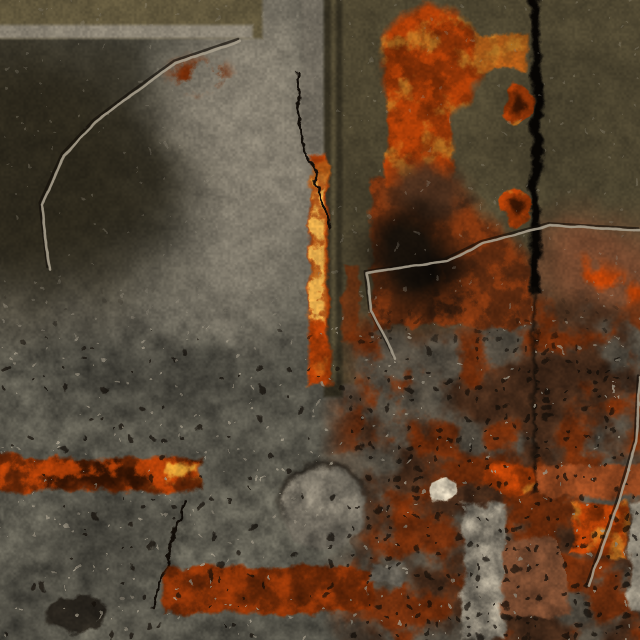
Give the GLSL for this texture, as a WebGL 1 fragment shader.

```glsl
precision highp float;
uniform vec2 u_resolution;

#define RUST vec3(.42, .16, .03)
#define EMBER vec3(.70, .25, .03)
#define GOLD vec3(.76, .54, .18)
#define OLIVE vec3(.29, .26, .18)
#define SLATE vec3(.33, .32, .28)
#define PALE vec3(.54, .51, .45)
#define SOIL vec3(.29, .18, .11)
#define TAN vec3(.45, .28, .18)
#define DARK vec3(.07, .05, .03)
#define WARP .025

vec3 color;

void lay(vec3 tone, float mask) {
  color = mix(color, tone, clamp(mask, 0., 1.));
}

float hash(vec2 p) {
  vec3 q = fract(p.xyx * .1031);
  q += dot(q, q.yzx + 33.33);
  return fract((q.x + q.y) * q.z);
}

float noise(vec2 p) {
  vec2 i = floor(p), f = fract(p), e = vec2(1, 0);
  f *= f * (3. - 2. * f);
  return mix(mix(hash(i), hash(i + e), f.x),
             mix(hash(i + e.yx), hash(i + e.xx), f.x), f.y);
}

float fbm(vec2 p) {
  float sum = 0., amp = .5;
  for (int i = 0; i < 5; i++) {
    sum += amp * noise(p);
    p = mat2(1.6, 1.2, -1.2, 1.6) * p + 7.;
    amp *= .5;
  }
  return sum;
}

// Rectangle: left, bottom, right, top
float box(vec2 p, float l, float b, float r, float t) {
  vec2 d = min(p - vec2(l, b), vec2(r, t) - p);
  return smoothstep(-.004, .004, min(d.x, d.y));
}

// Ellipses: centre, radii; crisp or hazy
float disc(vec2 p, float x, float y, float a, float b) {
  return smoothstep(1.1, .9, length((p - vec2(x, y)) / vec2(a, b)));
}

float haze(vec2 p, float x, float y, float a, float b) {
  return 1. - smoothstep(.45, 1.55, length((p - vec2(x, y)) / vec2(a, b)));
}

float stroke(vec2 p, vec2 a, vec2 b) {
  vec2 d = b - a;
  p -= a;
  float aa = .7 / u_resolution.y;
  float dist = length(p - d * clamp(dot(p, d) / dot(d, d), 0., 1.));
  return 1. - smoothstep(.002 - aa, .002 + aa, dist);
}

// Three strokes through four points
float chain(vec2 p, vec4 a, vec4 b) {
  return max(stroke(p, a.xy, a.zw), max(stroke(p, a.zw, b.xy), stroke(p, b.xy, b.zw)));
}

float twigs(vec2 p) {
  vec2 bend = vec2(.15, .81), fork = vec2(.697, .592);
  float m = chain(p, vec4(.375, .936, .275, .902), vec4(.21, .855, bend));
  m = max(m, chain(p, vec4(bend, .1, .757), vec4(.065, .68, .077, .58)));
  m = max(m, chain(p, vec4(.618, .44, .58, .515), vec4(.573, .573, fork)));
  m = max(m, chain(p, vec4(fork, .755, .62), vec4(.86, .648, 1, .64)));
  return max(m, chain(p, vec4(1, .41, .995, .31), vec4(.964, .206, .92, .085)));
}

// Dots in randomly chosen grid cells
float specks(vec2 p, float density) {
  float r = .15 + .3 * hash(floor(p) + 31.);
  return smoothstep(r, r * .5, length(fract(p) - .5)) * step(hash(floor(p)), density);
}

void main() {
  vec2 p = gl_FragCoord.xy / u_resolution;
  float broad = fbm(p * 7.), patches = fbm(p * 19.), fine = fbm(p * 45.);
  vec2 q = p + WARP * (vec2(fine, fbm(p * 45. + 9.)) - .48);
  vec2 w = p + .12 * (vec2(broad, fbm(p * 7. + 23.)) - .48);
  float crust = smoothstep(.46, .64, patches), flecks = smoothstep(.4, .62, fine);
  float gilt = smoothstep(.5, .7, fbm(p * 30.));
  vec3 rust = mix(RUST * .5, RUST, smoothstep(.25, .48, patches));
  rust = mix(rust, EMBER, flecks * .7);
  vec3 bright = mix(mix(rust, EMBER, .5), GOLD, gilt * .6);

  // Left panel: sheen, shadow, ledge
  color = SLATE * (.7 + .5 * broad);
  lay(PALE, haze(w, .2, .54, .4, .07) * .4);
  lay(OLIVE * .6, haze(w, .05, .75, .23, .22));
  lay(PALE, haze(w, .4, .79, .13, .25) * .9);
  lay(OLIVE * 1.3, box(p, -1., .94, .41, 2.));
  lay(PALE, box(p, -1., .94, .395, .961));
  lay(RUST, haze(q, .315, .885, .045, .025) * flecks);

  // Right panels and debris bed
  lay(OLIVE * (.8 + .45 * broad), box(p, .53, .4, 2., 2.));
  lay(TAN, haze(w, .95, .57, .15, .1) * step(.835, p.x));
  lay(EMBER, haze(w, .96, .55, .09, .04) * crust);
  float bed = smoothstep(.51, .61, w.x) * smoothstep(.55, .47, w.y);
  lay(SOIL * (.5 + patches), bed);
  lay(SLATE, bed * smoothstep(.46, .64, fbm(p * 13.)) * .8);
  lay(RUST, bed * crust * .9);

  // Corroded column, hollow, rivets
  float fan = box(q, .58, .49, .83, .72) * smoothstep(1.45, 1.4, q.x + q.y);
  lay(mix(rust, SOIL, .4), fan);
  lay(bright, disc(q, .672, .9, .079, .092));
  lay(bright, box(q, .605, .71, .705, .86));
  lay(mix(bright, GOLD, .4), box(q, .74, .89, .822, .948));
  lay(SOIL, haze(q, .67, .7, .055, .045));
  lay(DARK * (.6 + patches), haze(w, .655, .6, .085, .065));
  for (int i = 0; i < 2; i++) {
    float y = .837 - .16 * float(i);
    lay(bright, disc(q, .808, y, .021, .031));
    lay(RUST * .5, haze(q, .808, y, .01, .014));
  }

  // Post, corroded insert, black seam
  lay(PALE * .8, box(p, .47, .76, .505, 2.));
  lay(OLIVE * .7, box(p, .506, .38, .535, 2.));
  lay(OLIVE * 1.1, box(p, .517, .4, .525, 2.));
  lay(mix(bright, EMBER, .4), box(q, .483, .395, .514, .759));
  lay(GOLD + .1, box(q, .486, .5, .509, .725) * (.3 + flecks));
  lay(RUST, box(q, .537, .47, .56, .585) * .7);
  lay(DARK * .4, box(q, .829, .54, .843, 2.));
  lay(DARK, box(q, .832, .23, .838, .55) * .7);

  // Lower slabs, stone, strips
  lay(SLATE * (.65 + .6 * broad), box(q, -1., -1., .26, .235));
  lay(SLATE * 1.2, box(q, .28, .11, .55, .245) * .7);
  lay(DARK, stroke(q, vec2(.285, .22), vec2(.24, .05)));
  lay(DARK, disc(q, .12, .04, .045, .03) * .7);
  lay(DARK, disc(q, .504, .217, .068, .066) * .7);
  lay(PALE * (.55 + .6 * patches), disc(q, .506, .208, .066, .066));
  lay(rust, box(q, -1., .232, .315, .286));
  lay(GOLD, box(q, .23, .24, .312, .278) * gilt);
  lay(mix(rust, RUST, .6), box(q, .255, .042, .585, .113));
  lay(PALE * .7, box(q, .577, .085, .63, .12));
  lay(PALE * (.7 + .5 * fine), box(q, .722, 0., .79, .21));
  lay(bright, disc(q, .795, .253, .042, .027));
  lay(mix(TAN, EMBER, .4), box(q, .84, .225, 2., .27));
  lay(bright, box(q, .895, .13, .98, .215));
  lay(TAN, box(q, .787, .04, .89, .16) * step(q.x + .4 * q.y, .93));
  lay(PALE, box(q, .984, .05, 2., .21));
  lay(PALE * 1.4, disc(q, .693, .231, .022, .02));

  // Grit, grain, cracks, strands
  float low = smoothstep(.58, .42, p.y);
  lay(DARK, specks(q * 65., .1 + .2 * bed) * low * .7);
  lay(PALE, specks(q * 120., .05) * (.3 + low * .5));
  color *= 1. + (fine - .48) * (.3 + .5 * low) + .16 * (noise(p * 260.) - .5);
  float crack = chain(q, vec4(.47, .89, .461, .83), vec4(.479, .753, .518, .645));
  lay(DARK, max(crack, twigs(p + vec2(.003, -.003)) * .65));
  lay(PALE * 1.2, twigs(mix(p, q, .15)) * .9);
  gl_FragColor = vec4(color, 1);
}
```
